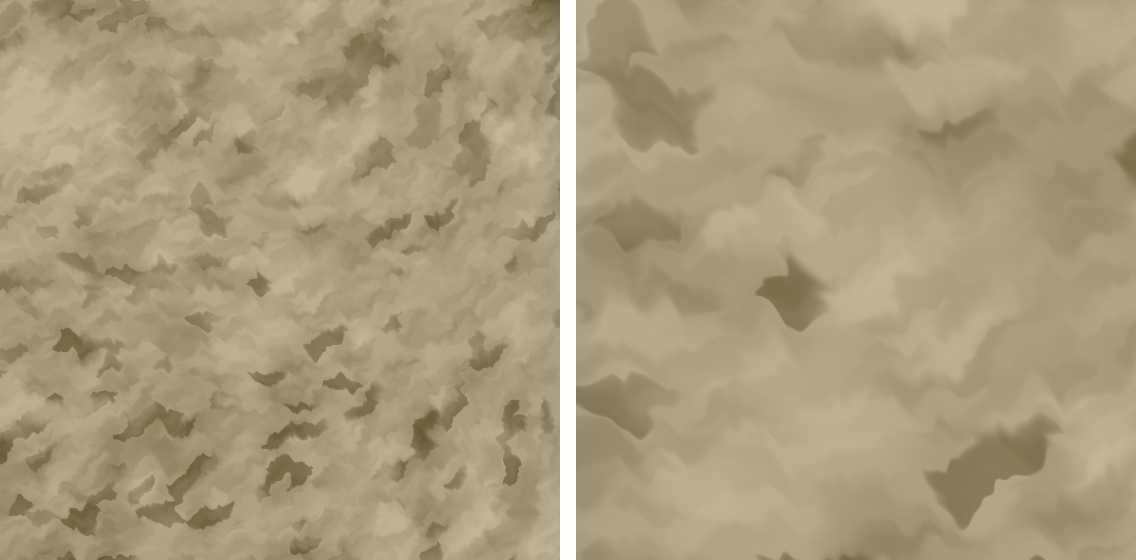
Left, the full canvas; right, a detail of the centre.
Write a WebGL 2 fragment shader that draws this texture.

```glsl
#version 300 es
precision highp float;
// Soft matted fleece: leaning tufts of pale beige with clustered olive-brown hollows.

uniform vec2 u_resolution;
out vec4 fragColor;

const vec3 HOLLOW = vec3(0.47, 0.42, 0.29);
const vec3 PALE = vec3(0.71, 0.66, 0.55);

vec3 hash3(vec2 cell, float seed) {
    vec3 q = fract(vec3(cell.xyx + seed) * vec3(0.1031, 0.1030, 0.0973));
    q += dot(q, q.yxz + 33.33);
    return fract((q.xxy + q.yzz) * q.zyx);
}

// Layered sines, used to bend outlines and the lay of the fibres
vec2 sway(vec2 p) {
    vec2 a = sin(p.yx * vec2(1.0, 1.3) + vec2(0.4, 2.1));
    vec2 b = sin(p.yx * 2.3 + p * 1.1 + a * 1.5);
    return 0.5 * (a + b);
}

// Blended cellular noise: each cell has a random shade, its patch is
// stretched along the given angle, and sharpness sets the border softness
float patches(vec2 p, float angle, float stretch, float sharpness, float seed) {
    vec2 home = floor(p);
    vec2 along = vec2(cos(angle), sin(angle));
    vec2 across = vec2(-along.y, along.x);
    float total = 0.0;
    float weightSum = 1e-9;
    for (int j = -2; j <= 2; j++) {
        for (int i = -2; i <= 2; i++) {
            vec2 cell = home + vec2(i, j);
            vec3 rnd = hash3(cell, seed);
            vec2 d = cell + rnd.xy - p;
            vec2 q = vec2(dot(d, along) / stretch, dot(d, across) * stretch);
            float weight = exp(-sharpness * dot(q, q));
            total += weight * rnd.z;
            weightSum += weight;
        }
    }
    return total / weightSum;
}

// Lean of the fibres, steeper towards the right
float fibreAngle(vec2 p) {
    vec2 bend = sway(p * 9.0) + 0.5 * sway(p * 21.0 + 4.0);
    return 0.3 + 0.6 * smoothstep(0.5, 0.9, p.x) + 0.45 * bend.x;
}

// Brightness of the fleece
float fleece(vec2 p) {
    float angle = fibreAngle(p);
    vec2 bent = p + 0.007 * sway(p * 60.0) + 0.003 * sway(p * 150.0 + 7.0);

    float broad = patches(p * 4.5, angle, 1.1, 5.0, 11.0) - 0.5;
    float clump = patches(bent * 11.0, angle, 1.2, 8.0, 37.0) - 0.5;
    float tuft = patches(bent * 23.0, angle, 1.35, 11.0, 71.0) - 0.5;
    float wisp = patches(bent * 46.0, angle, 1.5, 9.0, 113.0) - 0.5;

    // Shaded gaps gather where the clumps are already dark
    float gap = patches(bent * 29.0, angle, 1.35, 11.0, 151.0);
    gap = smoothstep(0.68, 1.0, gap - 0.45 * clump - 0.35 * broad);
    float depth = mix(0.17, 0.10, smoothstep(0.2, 0.9, p.y));

    return 0.665 + 0.10 * broad + 0.09 * clump + 0.09 * tuft + 0.055 * wisp
        - depth * gap;
}

void main() {
    vec2 uv = gl_FragCoord.xy / u_resolution;
    vec2 p = gl_FragCoord.xy / u_resolution.y;
    float level = fleece(p);

    // Shadow in the upper right corner
    float corner = 1.0 - smoothstep(0.0, 0.2, distance(uv, vec2(1.02)));
    level -= 0.3 * corner * corner;

    float tone = (level - HOLLOW.r) / (PALE.r - HOLLOW.r);
    vec3 colour = mix(HOLLOW, PALE, clamp(tone, -1.2, 1.2));
    fragColor = vec4(clamp(colour, 0.0, 1.0), 1.0);
}
```
